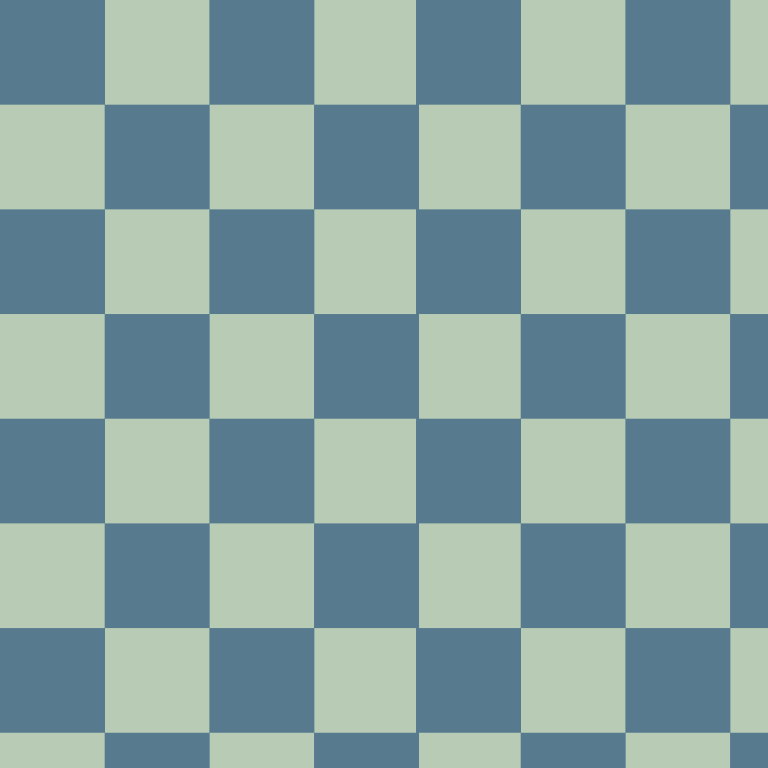
Reproduce this pattern procedurally as a three.js fragment shader.

```glsl
// Two-tone checkerboard of slate squares on pale sage, with a narrow seam between two tiles.
varying vec2 vUv;

const vec3 SAGE = vec3(0.72, 0.80, 0.71);
const vec3 SLATE = vec3(0.34, 0.48, 0.56);
const float PITCH = 0.1363;        // step from one square to the next
const float SQUARE_WIDTH = 0.1367; // slightly wider than the pitch
const float TILE_WIDTH = 0.5417;   // four squares, cut short at the seam
const int SQUARES_PER_TILE = 4;
const int TILES = 2;

// Smoothed coverage of a span from its signed distance.
float coverage(float dist, float pixel) {
  return clamp(0.5 - dist / pixel, 0.0, 1.0);
}

// Distance to spans of one pitch, repeated on every second row.
float rowDistance(float y, float parity) {
  float period = 2.0 * PITCH;
  float offset = mod(y - parity * PITCH + 0.5 * PITCH, period) - PITCH;
  return abs(offset) - 0.5 * PITCH;
}

void main() {
  vec2 pixel = max(fwidth(vUv), vec2(1e-5));
  float fromTop = 1.0 - vUv.y;
  float dark = 0.0;

  // Squares alternate between even and odd rows along each tile.
  for (int tile = 0; tile < TILES; tile++) {
    for (int k = 0; k < SQUARES_PER_TILE; k++) {
      float column = float(k);
      float left = float(tile) * TILE_WIDTH + column * PITCH;
      float dx = abs(vUv.x - left - 0.5 * SQUARE_WIDTH) - 0.5 * SQUARE_WIDTH;
      float dy = rowDistance(fromTop, mod(column, 2.0));
      dark += coverage(dx, pixel.x) * coverage(dy, pixel.y);
    }
  }

  gl_FragColor = vec4(mix(SAGE, SLATE, min(dark, 1.0)), 1.0);
}
```
